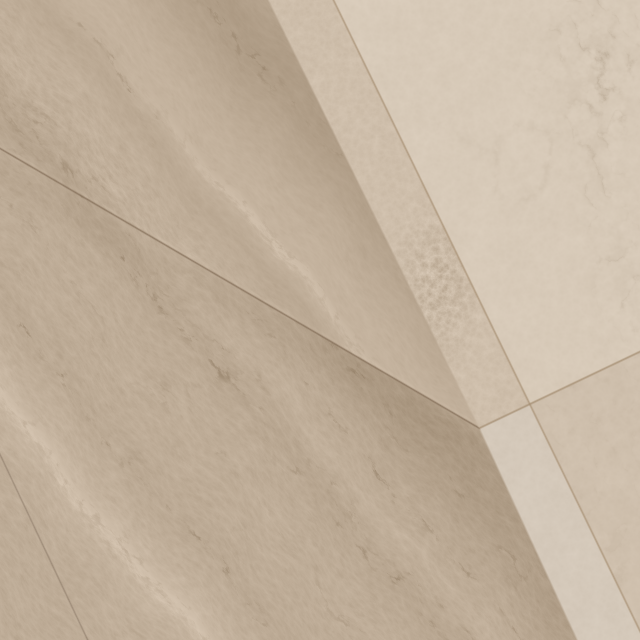
Write a WebGL 1 fragment shader that draws this texture.

```glsl
precision highp float;
uniform vec2 u_resolution;

vec2 hash2(vec2 p) {
  return fract(sin(vec2(dot(p, vec2(127.1, 311.7)), dot(p, vec2(269.5, 183.3)))) * 4375.85);
}

// Distance to the nearest scattered cell centre
float cells(vec2 p) {
  vec2 base = floor(p), f = fract(p);
  float nearest = 2.0;
  for (int y = -1; y <= 1; y++) {
    for (int x = -1; x <= 1; x++) {
      vec2 o = vec2(float(x), float(y));
      vec2 d = o + hash2(base + o) - f;
      nearest = min(nearest, dot(d, d));
    }
  }
  return sqrt(nearest);
}

// Layered cellular noise centred near zero
float layered(vec2 p) {
  float sum = 0.0, amp = 0.55;
  for (int i = 0; i < 4; i++) {
    sum += amp * (cells(p) - 0.5);
    p = mat2(1.7, 0.5, -0.5, 1.7) * p + 7.3;
    amp *= 0.62;
  }
  return sum;
}

vec2 wave(vec2 p) {
  return sin(p.yx * vec2(9.0, 11.0) + vec2(1.0, 4.0))
    + 0.5 * sin(p.yx * vec2(23.0, 19.0) + p * 13.0)
    + 0.25 * sin(p.yx * vec2(61.0, 53.0) - p * 31.0);
}

float lineDistance(vec2 p, vec2 a, vec2 b) {
  vec2 d = normalize(b - a);
  return d.x * (p.y - a.y) - d.y * (p.x - a.x);
}

float band(float x, float centre, float width) {
  float d = (x - centre) / width;
  return exp(-d * d);
}

float spot(vec2 p, vec2 centre, vec2 size) {
  vec2 d = (p - centre) / size;
  return exp(-dot(d, d));
}

float joint(float d, float width) {
  float soft = 0.0009 + 0.5 / u_resolution.y;
  return 1.0 - smoothstep(width - soft, width + soft, abs(d));
}

// Brown stone with grain running down to the right
vec3 brownStone(vec2 p, float seam) {
  vec2 g = vec2(dot(p, vec2(0.77, 0.64)), dot(p, vec2(0.64, -0.77)));
  float v = g.x + 0.006 * sin(g.y * 13.0 + g.x * 9.0) + 0.003 * sin(g.y * 37.0 + g.x * 21.0);
  float fibre = layered(vec2(v * 46.0, g.y * 11.0));
  float fine = layered(vec2(v * 130.0, g.y * 48.0) + 19.0);
  float ragged = v + 0.012 * fibre + 0.012 * fine;
  float upper = smoothstep(-0.001, 0.001, seam);

  float topTone = 0.015 * band(v, 0.61, 0.04) + 0.02 * band(v, 0.75, 0.05)
    - 0.03 * band(v, 0.53, 0.03) - 0.02 * band(v, 0.685, 0.018)
    - 0.062 * band(v, 0.91, 0.075);
  float lowTone = 0.035 * band(v, 0.245, 0.045) - 0.012 * band(v, 0.34, 0.025)
    - 0.02 * band(v, 0.535, 0.03) + 0.012 * band(v, 0.585, 0.02)
    - 0.06 * band(v, 0.73, 0.075);
  float lowVeins = band(ragged, 0.332, 0.006) + band(ragged, 0.53, 0.009)
    + 0.7 * band(ragged, 0.555, 0.006) + band(ragged, 0.623, 0.005)
    + 0.6 * band(ragged, 0.69, 0.009) + 0.5 * band(ragged, 0.44, 0.008);
  float topVeins = band(ragged, 0.705, 0.007) * smoothstep(0.72, 0.86, p.y)
    + 0.8 * band(ragged, 0.89, 0.012) + 0.8 * band(v, 0.545, 0.03);

  // Short flecks break the veins into crumbs
  float flecks = smoothstep(-0.08, 0.2, layered(vec2(v * 75.0, g.y * 34.0) + 3.0));
  float patches = smoothstep(-0.3, 0.15, layered(vec2(v * 24.0, g.y * 9.0) + 31.0));
  float rough = mix(0.95, 0.55 + 0.7 * band(v, 0.58, 0.07), upper);

  float tone = mix(lowTone, topTone, upper) + rough * (0.032 * fibre + 0.055 * fine);
  tone -= patches * flecks * (0.075 * mix(lowVeins, topVeins, upper) + 0.02 * rough);
  tone -= (1.0 - upper) * 0.02 * band(seam, -0.03, 0.03);
  float streak = band(ragged, 0.724, 0.007) * upper * band(p.x, 0.43, 0.16)
    + 0.8 * band(ragged, 0.24, 0.012) * (1.0 - upper);
  tone += 0.045 * streak * (1.0 - flecks);
  return vec3(0.752, 0.683, 0.601) + tone * vec3(1.0, 1.05, 1.12);
}

// Cream stone with curling mineral lines
vec3 creamStone(vec2 p, float strip, float lower) {
  vec2 q = p + 0.012 * wave(p * 1.4);
  float mottle = layered(q * 16.0);
  float grit = layered(p * 75.0);
  vec3 tile = mix(vec3(0.848, 0.795, 0.727), vec3(0.816, 0.757, 0.685), lower);
  vec3 border = mix(vec3(0.814, 0.752, 0.677), vec3(0.836, 0.79, 0.732), lower);
  vec3 col = mix(tile, border, strip);

  float swirl = spot(p, vec2(0.93, 0.91), vec2(0.08, 0.13))
    + 0.7 * spot(p, vec2(0.985, 0.57), vec2(0.04, 0.12))
    + 0.6 * spot(p, vec2(0.935, 0.73), vec2(0.03, 0.14)) + 0.25 * lower;
  float field = q.x * 55.0 + q.y * 12.0 + 2.5 * sin(q.y * 28.0 + q.x * 12.0)
    + 4.0 * mottle + 0.8 * grit;
  float curls = pow(1.0 - abs(sin(field)), 3.0);
  float worn = smoothstep(-0.25, 0.15, layered(p * 30.0 + 5.0));
  float ring = band(length((q - vec2(0.808, 0.733)) / vec2(0.9, 1.15)), 0.05 + 0.012 * mottle, 0.006);
  float arc = band(q.y + 0.75 * q.x, 1.335 + 0.02 * mottle, 0.01) * band(p.x, 0.7, 0.065);
  float mark = (1.0 - strip) * worn * (swirl * (0.06 * curls + 0.02) + 0.024 * (ring + arc));

  float pitted = strip * (1.0 - lower) * spot(p, vec2(0.685, 0.555), vec2(0.05, 0.09));
  float tone = 0.022 * mottle + 0.022 * grit - mark;
  tone += strip * (1.0 - lower) * 0.025 * grit + pitted * (0.13 * grit - 0.02);
  return col + tone * vec3(1.0, 1.08, 1.18);
}

void main() {
  vec2 p = gl_FragCoord.xy / u_resolution;
  float seam = lineDistance(p, vec2(0.0, 0.768), vec2(0.749, 0.331));
  float slope = p.y > 0.331 ? 0.493 : 0.462;
  float edge = (p.x - 0.749 + (p.y - 0.331) * slope) * 0.9;
  float inner = lineDistance(p, vec2(0.521, 1.0), vec2(1.0, 0.014));
  float cross = lineDistance(p, vec2(0.749, 0.331), vec2(1.0, 0.4505));
  float corner = lineDistance(p, vec2(0.0, 0.29), vec2(0.137, 0.0));
  float soft = 0.0012 + 0.7 / u_resolution.y;

  // Joints cut into each stone
  vec3 brown = brownStone(p, seam);
  brown += 0.015 * band(seam, 0.004, 0.002);
  brown = mix(brown, vec3(0.49, 0.405, 0.32), 0.72 * joint(seam, 0.0011));
  brown = mix(brown, vec3(0.53, 0.46, 0.39), 0.6 * joint(corner, 0.001));

  float strip = 1.0 - smoothstep(-soft, soft, inner);
  float lower = 1.0 - smoothstep(-soft, soft, cross);
  vec3 cream = creamStone(p, strip, lower);
  cream = mix(cream, vec3(0.66, 0.57, 0.46), 0.75 * joint(inner, 0.0013));
  cream = mix(cream, vec3(0.64, 0.55, 0.44), 0.75 * joint(cross, 0.0014));

  vec3 col = mix(brown, cream, smoothstep(-soft, soft, edge));
  gl_FragColor = vec4(clamp(col, 0.0, 1.0), 1.0);
}
```
